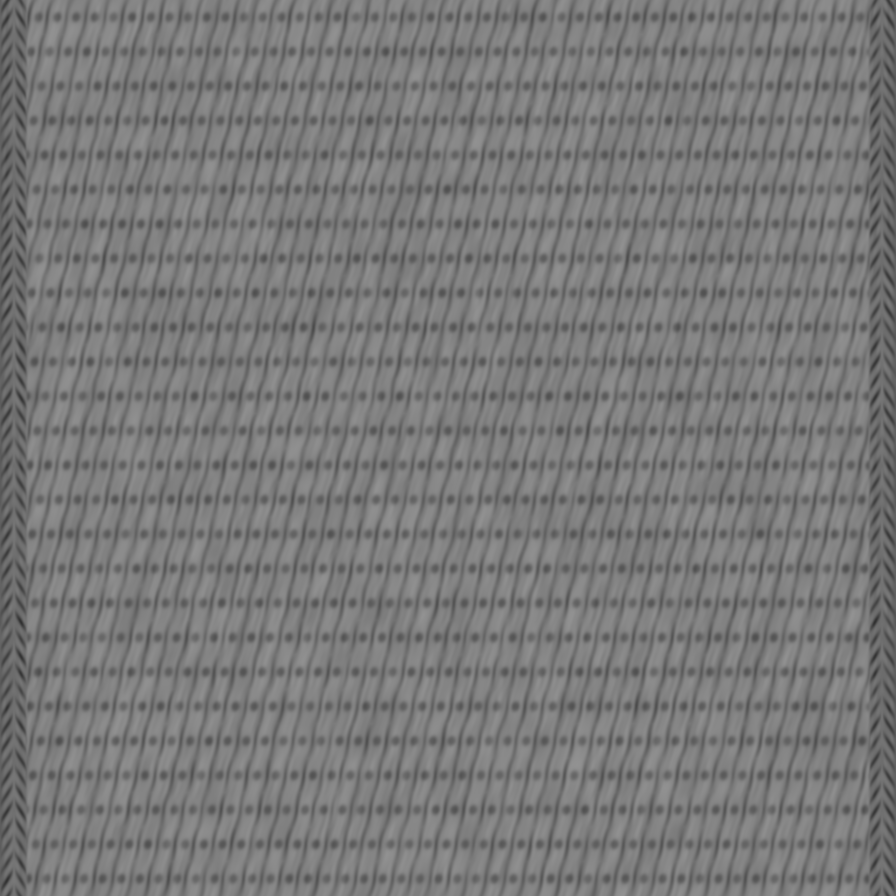
Give the GLSL for this texture, as a Shadertoy shader.

```glsl
float hash(vec2 p) {
    vec3 q = fract(vec3(p.xyx) * 0.1031);
    q += dot(q, q.yzx + 33.33);
    return fract((q.x + q.y) * q.z);
}

float valueNoise(vec2 p) {
    vec2 cell = floor(p);
    vec2 f = fract(p);
    f = f * f * (3.0 - 2.0 * f);
    float low = mix(hash(cell), hash(cell + vec2(1, 0)), f.x);
    float high = mix(hash(cell + vec2(0, 1)), hash(cell + vec2(1, 1)), f.x);
    return mix(low, high, f.y);
}

// Soft bump with a peak of one and the given half width
float bump(float x, float width) {
    x /= width;
    return exp(-x * x);
}

// Leaning yarns, pinned by one line of dark stitches per row
float weave(vec2 uv) {
    float y = uv.y * 26.0;
    float row = floor(y);
    float v = fract(y) - 0.5;

    // Yarns stand upright at a stitch and lean between rows
    float lean = mix(v, 2.0 * v * abs(v), 0.6);
    float u = uv.x * 48.0 - 11.0 / 26.0 * (row + lean);
    float across = fract(u) - 0.5;
    float atStitch = cos(3.14159 * v);

    // Seams between neighbouring yarns, each with its own strength
    float seamId = floor(u + 0.5);
    float wear = hash(vec2(seamId + 100.0, row));
    float drift = 0.14 * (hash(vec2(row + 50.0, seamId + 200.0)) - 0.5) * atStitch;
    float seam = bump(u - seamId - drift, 0.11 + 0.06 * abs(v) * 2.0);
    float seamDepth = 0.085 + atStitch * (0.02 + 0.06 * wear);

    // Stitch dots with a pale rim
    float stitchWear = hash(vec2(floor(u) + 300.0, row));
    float radius = length(vec2(across / 0.22, v / 0.15));
    float stitch = exp(-pow(radius, 3.0)) * (0.11 + 0.05 * stitchWear);

    // Fibres drawn out along the yarn
    float fibres = valueNoise(vec2(u * 5.0 + 400.0, y * 1.6)) - 0.5;
    float strands = valueNoise(vec2(u * 2.0 + 700.0, y * 1.1)) - 0.5;

    return 0.528 - seam * seamDepth - stitch - 0.03 * bump(v, 0.17)
        + 0.055 * fibres + 0.045 * strands;
}

// Border braid of slanting strokes that meet in a ridge
float braid(float edge, float y) {
    float side = abs(edge - 0.5);
    float t = y * 52.0 + 2.4 * side;
    float strokeId = floor(t);
    float wear = hash(vec2(strokeId, step(0.5, edge) + 20.0));
    float lane = sin(6.28318 * min(side, 0.5));
    float stroke = bump(fract(t) - 0.5, 0.24) * lane;
    float fibres = valueNoise(vec2(edge * 8.0, t * 2.0)) - 0.5;
    return 0.45 - stroke * (0.15 + 0.09 * wear) + 0.05 * fibres
        - 0.07 * smoothstep(0.2, 0.0, edge);
}

void mainImage(out vec4 fragColor, in vec2 fragCoord) {
    vec2 uv = fragCoord / iResolution.xy;
    float edge = min(uv.x, 1.0 - uv.x) * 32.0;
    float grey = mix(braid(edge, uv.y), weave(uv), smoothstep(0.88, 1.04, edge));
    fragColor = vec4(vec3(grey), 1.0);
}
```
